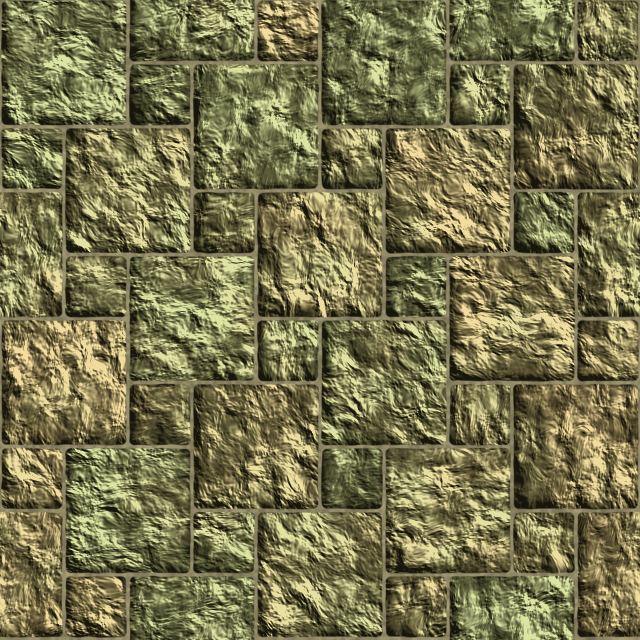
A WebGL 1 fragment shader for this texture:

```glsl
precision highp float;
// Mossy cobbled wall: large and small square stones in a pinwheel pattern.
// A 10 x 10 unit grid is sorted into stones by a mod-5 rule; each stone gets
// its own rough height field, lit from the upper right, set in pale mortar.

uniform vec2 u_resolution;

const float GRID = 10.0;          // small-stone units across the canvas
const float JOINT = 0.027;        // half width of the mortar, in units
const float CORNER = 0.08;        // rounding of the stone corners
const vec2 LIGHT = vec2(0.64, -0.77); // y points down in grid space

const vec3 SHADOW = vec3(0.09, 0.085, 0.04);
const vec3 OLIVE = vec3(0.40, 0.38, 0.245);
const vec3 HIGHLIGHT = vec3(0.91, 0.88, 0.65);
const vec3 MORTAR = vec3(0.56, 0.53, 0.40);
const vec3 GREEN_TINT = vec3(0.94, 1.02, 0.98);
const vec3 BROWN_TINT = vec3(1.05, 0.98, 0.95);

float hash(vec2 p) {
  return fract(sin(dot(p, vec2(127.1, 311.7))) * 43758.5453);
}

float noise(vec2 p) {
  vec2 i = floor(p);
  vec2 f = fract(p);
  f = f * f * (3.0 - 2.0 * f);
  return mix(mix(hash(i), hash(i + vec2(1.0, 0.0)), f.x),
             mix(hash(i + vec2(0.0, 1.0)), hash(i + vec2(1.0, 1.0)), f.x), f.y);
}

vec2 rotate(vec2 p, float angle) {
  float c = cos(angle);
  float s = sin(angle);
  return vec2(c * p.x - s * p.y, s * p.x + c * p.y);
}

// Octaves are turned against each other to hide the noise lattice
float fbm(vec2 p) {
  float sum = 0.0;
  float amp = 0.5;
  for (int i = 0; i < 4; i++) {
    sum += amp * noise(p);
    p = rotate(p, 0.9) * 2.03 + 17.3;
    amp *= 0.53;
  }
  return sum;
}

// Stone holding grid point p: xy = top left corner, z = side length
vec3 findStone(vec2 p) {
  vec2 cell = floor(p);
  float k = mod(cell.x + 2.0 * cell.y, 5.0);
  if (k > 3.5) return vec3(cell, 1.0);
  return vec3(cell - vec2(mod(k, 2.0), floor(k / 2.0)), 2.0);
}

// Distance inward from the slightly uneven stone outline
float stoneDepth(vec2 p, float size, vec2 seed) {
  vec2 d = abs(p) - (0.5 * size - JOINT - CORNER);
  float box = length(max(d, 0.0)) + min(max(d.x, d.y), 0.0) - CORNER;
  return -box + 0.02 * (noise(p * 6.0 + seed) - 0.5);
}

// Crumbly rock with faint layers along a direction chosen per stone
float rockHeight(vec2 p, vec2 seed, float angle) {
  vec2 q = rotate(p, angle) * vec2(1.0, 1.3) + seed;
  q += 0.16 * (vec2(noise(q * 3.1), noise(q * 3.1 + 31.7)) - 0.5);
  float ridge = 1.0 - abs(2.0 * noise(q * 4.0 + 9.1) - 1.0);
  return fbm(q * 3.4) + 0.11 * ridge;
}

float surface(vec2 p, float size, vec2 seed, float angle) {
  float bevel = smoothstep(0.0, 0.12, stoneDepth(p, size, seed));
  return rockHeight(p, seed, angle) + 0.08 * bevel;
}

vec3 stoneRamp(float tone) {
  vec3 low = mix(SHADOW, OLIVE, clamp(2.0 * tone, 0.0, 1.0));
  return mix(low, HIGHLIGHT, clamp(2.0 * tone - 1.0, 0.0, 1.0));
}

// Soft shade along the left and bottom sides, away from the light
float sideShade(vec2 p, float size) {
  vec2 inset = max(0.5 * size - JOINT + vec2(p.x, -p.y), 0.0);
  return exp(-7.0 * inset.x) + exp(-7.0 * inset.y);
}

void main() {
  vec2 uv = gl_FragCoord.xy / u_resolution;
  vec2 grid = vec2(uv.x, 1.0 - uv.y) * GRID + vec2(0.0, 0.02);
  float pixel = GRID / u_resolution.y;

  // Stone identity, wrapped so opposite canvas edges agree
  vec3 stone = findStone(grid);
  vec2 id = mod(stone.xy, GRID);
  vec2 p = grid - stone.xy - 0.5 * stone.z;
  vec2 seed = 40.0 * vec2(hash(id + 0.5), hash(id + 7.3));
  float angle = 6.2832 * hash(id + 3.1);
  float depth = stoneDepth(p, stone.z, seed);

  // Relief lighting from finite differences
  const float STEP = 0.014;
  float h = surface(p, stone.z, seed, angle);
  vec2 slope = vec2(surface(p + vec2(STEP, 0.0), stone.z, seed, angle),
                    surface(p + vec2(0.0, STEP), stone.z, seed, angle)) - h;
  float relief = -dot(slope / STEP, LIGHT);

  // Stone tone: relief, ragged stains, and darkened edges
  float stain = fbm(p * 2.2 + seed + 13.0) - 0.49;
  float roughness = clamp(1.0 + 2.0 * stain, 0.6, 1.4);
  float tone = 0.61 + 0.14 * roughness * relief + 0.6 * stain;
  tone += 0.5 * (h - 0.63) + 0.08 * (hash(id + 11.9) - 0.5);
  tone -= 0.28 * sideShade(p, stone.z) + 0.14 * exp(-12.0 * max(depth, 0.0));
  float moss = 0.65 * hash(id + 5.7) + 0.35 * noise(p * 1.5 + seed + 23.0);
  vec3 rock = stoneRamp(tone) * mix(BROWN_TINT, GREEN_TINT, smoothstep(0.1, 0.8, moss));

  // Grainy mortar between the stones
  float grain = 0.6 * noise(grid * 17.0) + 0.4 * noise(grid * 4.0);
  vec3 joint = MORTAR * (0.8 + 0.4 * grain);
  vec3 color = mix(joint, rock, smoothstep(-pixel, pixel, depth));
  gl_FragColor = vec4(clamp(color, 0.0, 1.0), 1.0);
}
```
